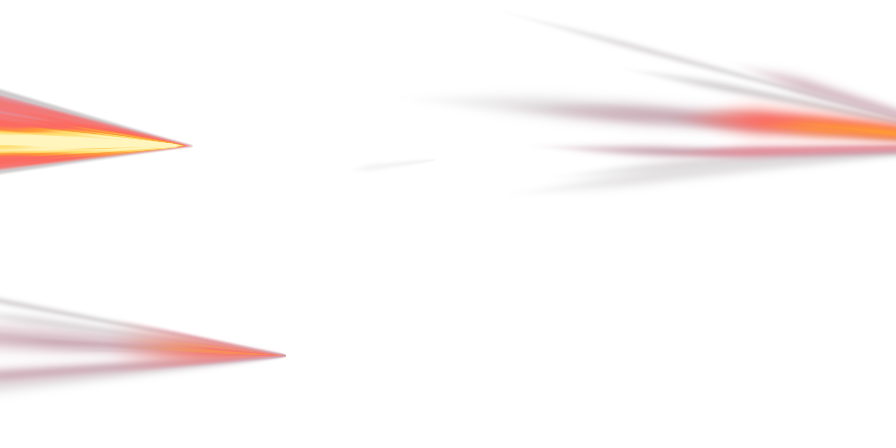
Reproduce this background procedurally as a WebGL 1 fragment shader.

```glsl
precision highp float;
// Three tapering jets of fire and smoke flying rightward over white.
uniform vec2 u_resolution;

const vec3 SMOKE = vec3(0.76, 0.74, 0.75);
const vec3 MAUVE = vec3(0.78, 0.64, 0.69);
const vec3 ROSE = vec3(0.90, 0.55, 0.60);
const vec3 RED = vec3(0.99, 0.42, 0.38);
const vec3 ORANGE = vec3(1.00, 0.60, 0.22);
const vec3 YELLOW = vec3(1.00, 0.86, 0.42);
const vec3 PALE = vec3(1.00, 0.96, 0.74);

float hash(vec2 p) {
  return fract(sin(dot(p, vec2(127.1, 311.7))) * 43758.5453);
}

float noise(vec2 p) {
  vec2 i = floor(p), f = fract(p);
  f = f * f * (3.0 - 2.0 * f);
  return mix(mix(hash(i), hash(i + vec2(1.0, 0.0)), f.x),
             mix(hash(i + vec2(0.0, 1.0)), hash(i + 1.0), f.x), f.y);
}

// Slope of the ray from the tip back to p.
float raySlope(vec2 p, vec2 tip) {
  return (p.y - tip.y) / max(tip.x - p.x, 0.004);
}

// Fine strands that converge on the tip.
float fibres(vec2 p, vec2 tip) {
  float s = raySlope(p, tip);
  return 0.6 * noise(vec2(s * 35.0, p.x * 5.0)) + 0.4 * noise(vec2(s * 80.0, p.x * 8.0 + 9.0));
}

// Soft spindle from a faint tail to a narrow tip, bowed by bend.
float streak(vec2 p, vec2 tail, vec2 tip, float bend, float width) {
  float t = (p.x - tail.x) / (tip.x - tail.x);
  float u = clamp(t, 0.0, 1.0);
  float centre = mix(tail.y, tip.y, u) + 4.0 * bend * u * (1.0 - u);
  float w = width * sqrt(1.0 - u) * mix(0.35, 1.0, smoothstep(0.0, 0.3, u)) + 0.001;
  float d = (p.y - centre) / w;
  return exp(-d * d) * smoothstep(0.0, 0.32, t) * step(t, 1.0);
}

// Filled wedge between two slopes that meet at the tip.
float wedge(vec2 p, vec2 tip, float low, float high, float blur) {
  float d = tip.x - p.x;
  float y = p.y - tip.y;
  return smoothstep(-blur, blur, y - low * d) * smoothstep(-blur, blur, high * d - y)
       * smoothstep(-0.003, 0.003, d);
}

vec3 fireColor(float heat) {
  vec3 c = mix(ROSE, RED, smoothstep(0.0, 0.25, heat));
  c = mix(c, ORANGE, smoothstep(0.3, 0.5, heat));
  c = mix(c, YELLOW, smoothstep(0.48, 0.68, heat));
  return mix(c, PALE, smoothstep(0.66, 0.9, heat));
}

// Bright flame at the upper left.
vec3 brightJet(vec3 c, vec2 p, vec2 tip) {
  float s = raySlope(p, tip);
  float f = fibres(p, tip);
  float core = (s - 0.025) / mix(0.12, 0.065, smoothstep(0.12, 0.43, tip.x - p.x));
  float heat = exp(-core * core) * (0.8 + 0.4 * f) + 0.3 * f;
  heat *= smoothstep(0.0, 0.05, tip.x - p.x);
  c = mix(c, SMOKE, 0.8 * wedge(p, tip, -0.145, 0.295, 0.005));
  vec3 fire = mix(fireColor(heat), MAUVE, 0.55 * smoothstep(0.2, 0.28, s) * f);
  return mix(c, fire, wedge(p, tip, -0.12, 0.26, 0.005));
}

// Cooling jet at the lower left.
vec3 coolingJet(vec3 c, vec2 p, vec2 tip) {
  float f = fibres(p, tip);
  float s = raySlope(p, tip);
  c = mix(c, SMOKE, 0.55 * streak(p, vec2(-0.26, 0.378), tip, 0.0, 0.009));
  c = mix(c, SMOKE, 0.45 * streak(p, vec2(-0.15, 0.315), tip, 0.0, 0.014));
  c = mix(c, SMOKE, 0.35 * streak(p, vec2(-0.26, 0.110), tip, 0.0, 0.022));
  c = mix(c, MAUVE, (0.6 + 0.4 * f) * streak(p, vec2(-0.26, 0.262), tip, 0.0, 0.032));
  c = mix(c, MAUVE, 0.8 * streak(p, vec2(-0.26, 0.143), tip, 0.0, 0.020));
  float near = 1.0 - smoothstep(0.12, 0.42, tip.x - p.x);
  c = mix(c, ROSE, 0.75 * near * wedge(p, tip, -0.10, 0.22, 0.006));
  float core = (s - 0.06) / 0.10;
  float heat = 0.25 + 0.25 * f;
  return mix(c, fireColor(heat), 0.8 * near * exp(-core * core) * wedge(p, tip, -0.10, 0.22, 0.005));
}

// Long jet entering from the right, with spread smoke trails.
vec3 trailingJet(vec3 c, vec2 p, vec2 tip) {
  float f = fibres(p, tip);
  c = mix(c, SMOKE, 0.45 * streak(p, vec2(1.08, 0.985), tip, 0.0, 0.010));
  c = mix(c, SMOKE, 0.60 * streak(p, vec2(1.36, 0.852), tip, 0.006, 0.013));
  c = mix(c, MAUVE, 0.65 * streak(p, vec2(1.62, 0.862), tip, 0.0, 0.022));
  c = mix(c, SMOKE, 0.40 * streak(p, vec2(1.10, 0.560), tip, 0.010, 0.020));
  c = mix(c, SMOKE, 0.45 * streak(p, vec2(1.20, 0.600), tip, 0.010, 0.016));
  c = mix(c, SMOKE, 0.50 * streak(p, vec2(0.86, 0.782), tip, 0.010, 0.028));
  c = mix(c, MAUVE, (0.6 + 0.4 * f) * streak(p, vec2(1.10, 0.757), tip, 0.012, 0.026));
  c = mix(c, MAUVE, 0.85 * streak(p, vec2(1.16, 0.676), tip, -0.016, 0.015));
  c = mix(c, ROSE, 0.80 * streak(p, vec2(1.45, 0.655), tip, 0.002, 0.014));
  c = mix(c, RED, 0.95 * streak(p, vec2(1.48, 0.735), tip, 0.014, 0.034));
  return mix(c, ORANGE, (0.5 + 0.6 * f) * streak(p, vec2(1.66, 0.720), tip, 0.010, 0.020));
}

void main() {
  vec2 p = gl_FragCoord.xy / u_resolution * vec2(2.0, 1.0);
  vec3 c = vec3(1.0);
  // Stray wisp in the open space.
  c = mix(c, SMOKE, 0.16 * streak(p, vec2(0.77, 0.619), vec2(0.97, 0.643), 0.0, 0.009));
  c = trailingJet(c, p, vec2(2.24, 0.674));
  c = coolingJet(c, p, vec2(0.638, 0.206));
  c = brightJet(c, p, vec2(0.430, 0.674));
  gl_FragColor = vec4(c, 1.0);
}
```
